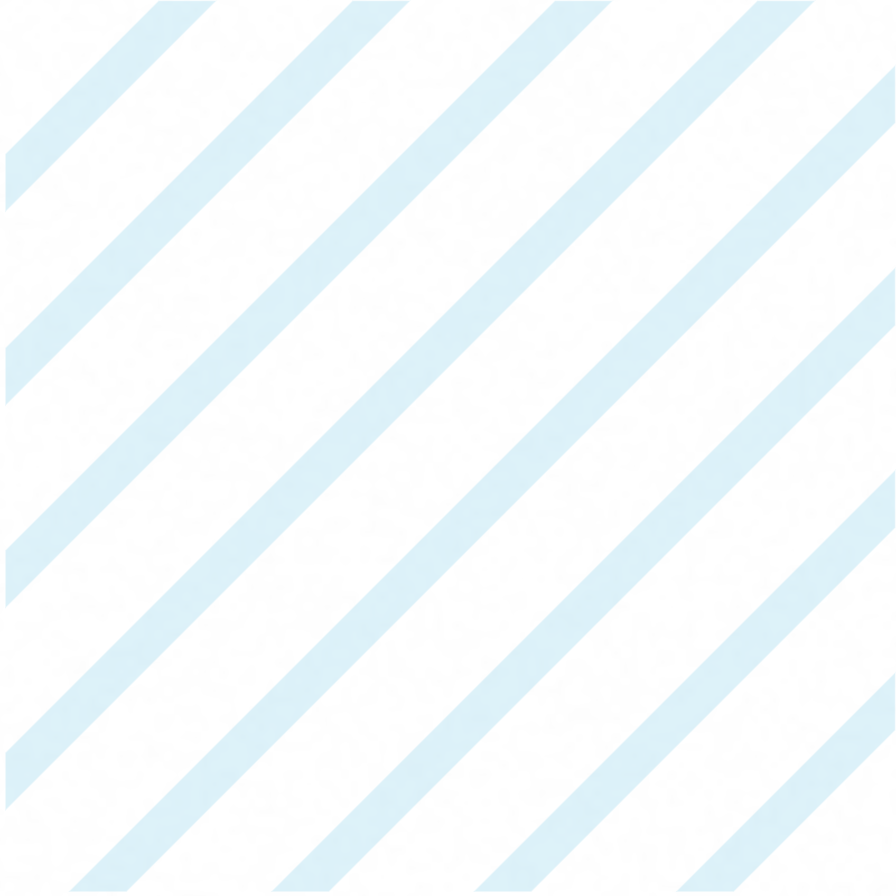
Reproduce this pattern procedurally as a Shadertoy shader.

```glsl
const vec3 PAPER_COLOR = vec3(1.0);
const vec3 STRIPE_COLOR = vec3(0.866, 0.948, 0.978);
const float PERIOD = 0.2259;         // stripe spacing along either axis
const float HALF_WIDTH = 0.0319;     // half the stripe width along either axis
const float ANCHOR = 1.1042;         // diagonal coordinate of stripe zero
const float FIRST_STRIPE = -4.0;
const float LAST_STRIPE = 3.0;
const float FIRST_SHIFT = 0.0095;    // the first stripe sits slightly closer in
const vec2 MARGIN_LOW = vec2(0.0062, 0.0050);
const vec2 MARGIN_HIGH = vec2(0.0010, 0.0010);
const float EDGE_SOFTNESS = 0.0012;
const float MOTTLE_SCALE = 96.0;
const float MOTTLE_AMOUNT = 0.007;

float hash(vec2 p) {
    vec3 q = fract(vec3(p.xyx) * 0.1031);
    q += dot(q, q.yzx + 33.33);
    return fract((q.x + q.y) * q.z);
}

float valueNoise(vec2 p) {
    vec2 cell = floor(p);
    vec2 f = fract(p);
    f = f * f * (3.0 - 2.0 * f);
    float low = mix(hash(cell), hash(cell + vec2(1.0, 0.0)), f.x);
    float high = mix(hash(cell + vec2(0.0, 1.0)), hash(cell + vec2(1.0)), f.x);
    return mix(low, high, f.y);
}

// Signed distance to the nearest stripe, negative inside
float stripeDistance(vec2 uv) {
    float diagonal = uv.x + 1.0 - uv.y;
    float index = clamp(round((diagonal - ANCHOR) / PERIOD), FIRST_STRIPE, LAST_STRIPE);
    float center = ANCHOR + index * PERIOD;
    if (index == FIRST_STRIPE) center += FIRST_SHIFT;
    return (abs(diagonal - center) - HALF_WIDTH) * inversesqrt(2.0);
}

// Signed distance to the printed area, negative inside
float frameDistance(vec2 uv) {
    vec2 outside = max(MARGIN_LOW - uv, uv - (1.0 - MARGIN_HIGH));
    return max(outside.x, outside.y);
}

void mainImage(out vec4 fragColor, in vec2 fragCoord) {
    vec2 uv = fragCoord / iResolution.xy;
    float softness = max(EDGE_SOFTNESS, 0.7 / iResolution.y);

    // Stripes cut off at the paper margin
    float d = max(stripeDistance(uv), frameDistance(uv));
    float coverage = 1.0 - smoothstep(-softness, softness, d);
    vec3 color = mix(PAPER_COLOR, STRIPE_COLOR, coverage);

    // Barely visible mottling
    float mottle = valueNoise(uv * MOTTLE_SCALE);
    color -= MOTTLE_AMOUNT * mottle * mottle;

    fragColor = vec4(color, 1.0);
}
```
